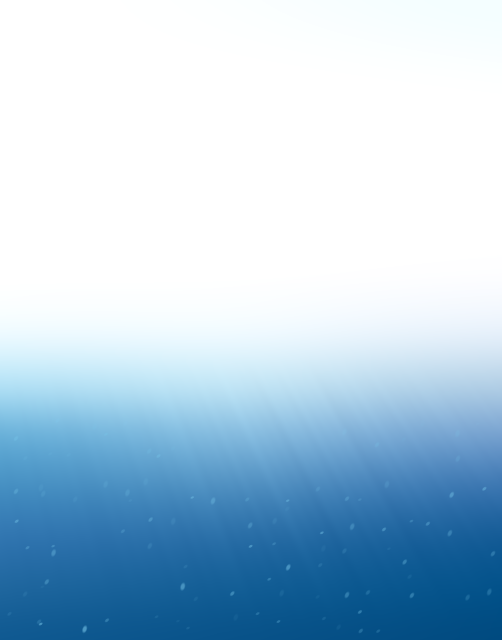
Give the GLSL for this background, as a Shadertoy shader.

```glsl
#define RAMP_STEP 0.08
#define RAY_SOURCE vec2(-0.29, 1.79)
#define RAY_STRENGTH 0.012
#define FLECK_CELL 0.052
#define FLECK_SIZE 0.0047
#define FLECK_DENSITY 0.7
#define FLECK_TILT 0.85
#define FLECK_COLOR vec3(0.46, 0.77, 0.91)
#define SKY_TINT vec3(0.955, 0.995, 1.0)
#define GLOW_CENTER vec2(0.48, 0.32)
#define GLOW_COLOR vec3(0.085, 0.07, 0.04)

// Water colours from the floor up to the haze, at both sides
const vec3 LEFT_WATER[8] = vec3[8](
    vec3(0.06, 0.35, 0.57), vec3(0.12, 0.40, 0.62),
    vec3(0.19, 0.46, 0.69), vec3(0.27, 0.56, 0.76),
    vec3(0.41, 0.69, 0.85), vec3(0.70, 0.88, 0.96),
    vec3(0.93, 0.98, 1.00), vec3(1.00, 1.00, 1.00));
const vec3 RIGHT_WATER[8] = vec3[8](
    vec3(0.00, 0.29, 0.50), vec3(0.01, 0.32, 0.54),
    vec3(0.08, 0.36, 0.59), vec3(0.23, 0.46, 0.69),
    vec3(0.46, 0.63, 0.81), vec3(0.70, 0.81, 0.90),
    vec3(0.90, 0.94, 0.98), vec3(0.985, 0.99, 1.00));

vec2 hash2(vec2 p) {
    vec3 q = fract(vec3(p.xyx) * vec3(0.1031, 0.1030, 0.0973));
    q += dot(q, q.yzx + 33.33);
    return fract((q.xx + q.yz) * q.zy);
}

vec3 waterStop(int i, float side) {
    if (i > 7) return vec3(1.0);
    i = max(i, 0);
    return mix(LEFT_WATER[i], RIGHT_WATER[i], side);
}

// Catmull-Rom blend through the colour stops
vec3 waterColor(float height, float side) {
    float s = clamp(height / RAMP_STEP, 0.0, 8.99);
    int i = int(s);
    float f = fract(s);
    vec3 a = waterStop(i - 1, side), b = waterStop(i, side);
    vec3 c = waterStop(i + 1, side), d = waterStop(i + 2, side);
    vec3 curve = b + 0.5 * f * (c - a + f * (2.0 * a - 5.0 * b + 4.0 * c - d
               + f * (3.0 * (b - c) + d - a)));
    return clamp(curve, 0.0, 1.0);
}

// Fan of thin light shafts from layered sines over the slope
float lightRays(vec2 p) {
    float slope = (p.x - RAY_SOURCE.x) / (RAY_SOURCE.y - p.y);
    float sum = 0.0, frequency = 85.0, weight = 0.4;
    for (int i = 0; i < 4; i++) {
        sum += weight * sin(slope * frequency + float(i) * 1.7);
        frequency *= 1.73;
        weight *= 0.85;
    }
    return sum;
}

// One tilted, jittered fleck per cell
float flecks(vec2 p, float cellSize, float seed, float pixel) {
    vec2 cell = floor(p / cellSize);
    vec2 id = cell + seed;
    vec2 jitter = hash2(id), look = hash2(id + 57.0);
    vec2 d = p - (cell + mix(vec2(0.15), vec2(0.85), jitter)) * cellSize;
    float angle = FLECK_TILT + (look.y - 0.5) * 0.9;
    float c = cos(angle), s = sin(angle);
    d = vec2(c * d.x + s * d.y, c * d.y - s * d.x);
    float size = FLECK_SIZE * mix(0.55, 1.15, look.y);
    float edge = length(d * vec2(1.0, 1.7)) - size;
    float soft = max(pixel, size * 0.5);
    float present = step(hash2(id + 113.0).x, FLECK_DENSITY);
    return present * mix(0.10, 0.60, look.x * look.x) * smoothstep(soft, -soft, edge);
}

void mainImage(out vec4 fragColor, in vec2 fragCoord) {
    vec2 uv = fragCoord / iResolution.xy;
    vec2 p = fragCoord / iResolution.y;
    float pixel = 1.0 / iResolution.y;

    // Water, brighter below the middle of the haze
    vec3 color = waterColor(uv.y, uv.x);
    vec2 glow = (uv - GLOW_CENTER) / vec2(0.30, 0.14);
    color += GLOW_COLOR * exp(-dot(glow, glow));

    // Faint cool tint in the upper right
    float tint = smoothstep(0.86, 1.02, uv.y + 0.09 * (uv.x - 0.7));
    color = mix(color, SKY_TINT, tint * smoothstep(0.1, 1.0, uv.x));

    // Shafts are clearest right of the middle and fade at both ends
    float rayMask = smoothstep(0.46, 0.34, uv.y) * smoothstep(-0.02, 0.22, uv.y);
    rayMask *= 0.35 + 0.65 * exp(-pow((uv.x - 0.6) / 0.25, 2.0));
    color += RAY_STRENGTH * rayMask * lightRays(p) * vec3(0.8, 1.0, 0.9);

    // Drifting flecks in two sizes of cell
    float drift = flecks(p, FLECK_CELL, 11.0, pixel)
                + 0.7 * flecks(p + 0.021, FLECK_CELL * 1.37, 83.0, pixel);
    drift *= smoothstep(0.46, 0.30, uv.y);
    color = mix(color, max(color, FLECK_COLOR), min(drift, 1.0));

    fragColor = vec4(clamp(color, 0.0, 1.0), 1.0);
}
```
